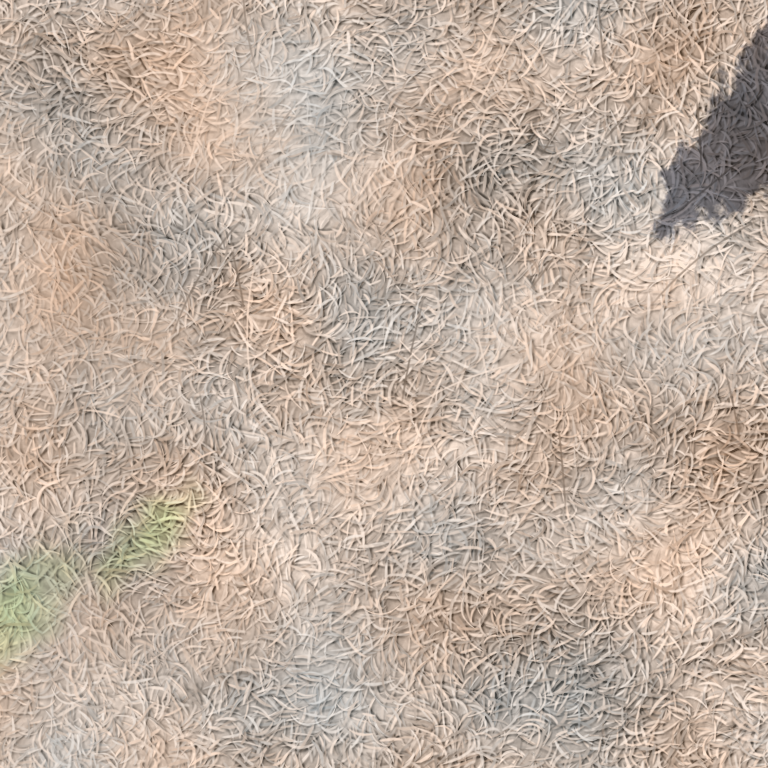
Give the GLSL for this texture, as a three.js fragment shader.

```glsl
varying vec2 vUv;

#define STRAW vec3(0.945, 0.865, 0.802)
#define SHADE vec3(0.40, 0.355, 0.315)
#define WARMTH vec3(0.045, -0.008, -0.045)
#define MOSS vec3(0.90, 1.0, 0.84)
#define SHADOW_TINT vec3(0.53, 0.55, 0.60)
#define BLADE_LAYERS 12.0
#define BLADE_WIDTH 0.0019
#define EDGE 0.0013
#define SPREAD 2.6
#define STEMS 30.0

vec4 hash4(vec2 p) {
  vec4 k = vec4(dot(p, vec2(127.1, 311.7)), dot(p, vec2(269.5, 183.3)),
                dot(p, vec2(419.2, 371.9)), dot(p, vec2(97.3, 241.1)));
  return fract(sin(k) * 43758.55);
}

float corner(vec2 cell, vec2 offset) {
  float a = 6.2832 * hash4(cell).x;
  return dot(vec2(cos(a), sin(a)), offset);
}

float gradNoise(vec2 p) {
  vec2 i = floor(p), f = fract(p);
  vec2 u = f * f * f * (f * (f * 6.0 - 15.0) + 10.0);
  vec2 e = vec2(1.0, 0.0);
  return mix(mix(corner(i, f), corner(i + e, f - e), u.x),
             mix(corner(i + e.yx, f - e.yx), corner(i + 1.0, f - 1.0), u.x), u.y);
}

float fbm(vec2 p) {
  float sum = 0.0, amp = 1.0;
  for (int i = 0; i < 4; i++) {
    sum += amp * gradNoise(p);
    p = p * 2.03 + 7.1;
    amp *= 0.55;
  }
  return sum;
}

vec2 turn(vec2 p, float a) {
  float c = cos(a), s = sin(a);
  return vec2(c * p.x + s * p.y, c * p.y - s * p.x);
}

float stroke(float d, float halfWidth, float soft) {
  return 1.0 - smoothstep(-soft, soft, abs(d) - halfWidth);
}

// One layer of curved blades; look holds tone (x) and warmth (y)
void layBlades(vec2 uv, float layer, float flow, inout vec2 look) {
  float scale = 23.0 + 20.0 * fract(layer * 0.618);
  vec2 q = uv * scale + layer * 17.3;
  vec2 cell = floor(q);
  for (float j = -1.0; j <= 1.0; j++) {
    for (float i = -1.0; i <= 1.0; i++) {
      vec2 id = cell + vec2(i, j);
      vec4 r = hash4(id + layer * 3.7);
      vec4 s = hash4(id + layer * 5.3 + 61.0);
      vec2 p = turn(q - id - r.xy, flow + (r.z - 0.5) * SPREAD);
      p.y += (r.w - 0.5) * 1.2 * (p.x * p.x - 0.1);
      float along = abs(p.x) / mix(0.35, 0.85, s.x);
      float width = BLADE_WIDTH * scale * mix(0.5, 1.1, s.y) * (1.0 - 0.6 * along * along);
      float body = 1.0 - smoothstep(0.65, 1.0, along);
      float soft = EDGE * scale;
      look.x -= 0.24 * body * stroke(p.y + 2.2 * width, width, soft * 1.5);
      float tone = mix(0.52, 1.14, pow(s.z, 0.75));
      look = mix(look, vec2(tone, (s.w - 0.5) * 2.0), 0.82 * body * stroke(p.y, width, soft));
    }
  }
}

// Long thin stalks, dark and pale by turns, in the upper middle
void layStems(vec2 uv, inout vec2 look) {
  for (float i = 0.0; i < STEMS; i++) {
    vec4 r = hash4(vec2(i, 8.0));
    vec2 root = vec2(mix(0.26, 0.98, r.x), mix(0.38, 1.0, r.y));
    vec2 p = turn(uv - root, 1.15 + (r.z - 0.5) * 1.5);
    p.y += (r.w - 0.5) * 2.5 * p.x * p.x;
    float reach = mix(0.03, 0.11, r.w);
    float body = 1.0 - smoothstep(0.6, 1.0, abs(p.x) / reach);
    float pale = mod(i, 2.0);
    float mask = body * stroke(p.y, 0.0012, EDGE);
    look = mix(look, vec2(mix(0.25, 1.05, pale), 0.3), mask * 0.75);
  }
}

float twig(vec2 uv, vec2 a, vec2 b, float width) {
  vec2 p = uv - a, d = b - a;
  float h = clamp(dot(p, d) / dot(d, d), 0.0, 1.0);
  return stroke(length(p - d * h), width * (1.0 - 0.5 * h), 0.003);
}

// Cast shadow at the upper right, bounded by three ragged edges
float castShadow(vec2 uv) {
  float slope = dot(uv - vec2(0.905, 0.83), vec2(0.84, -0.54));
  float base = dot(uv - vec2(0.87, 0.69), vec2(-0.42, 0.90));
  float d = min(min(slope, base), uv.x - 0.857);
  return smoothstep(-0.008, 0.012, d + 0.025 * fbm(uv * 38.0));
}

float patchAt(vec2 uv, vec2 centre, float radius) {
  vec2 p = turn(uv - centre, 0.75) * vec2(0.7, 1.5);
  return 1.0 - smoothstep(0.0, radius, length(p) + 0.03 * gradNoise(uv * 25.0));
}

void main() {
  vec2 uv = vUv;
  float broad = fbm(uv * 4.0 + 3.0);
  float flow = 0.9 + 2.6 * gradNoise(uv * 5.0 + 11.0);

  // Matted ground, then grass from the bottom up
  vec2 look = vec2(0.68 + 0.25 * broad + 0.3 * fbm(uv * 45.0), 0.0);
  for (float n = 0.0; n < BLADE_LAYERS; n++) layBlades(uv, n, flow, look);
  layStems(uv, look);

  // Soft worn areas towards the left, crisp ones towards the right
  float crisp = clamp(0.75 + 0.35 * uv.x + 0.6 * gradNoise(uv * 4.5 + 29.0), 0.45, 1.1);
  look.x = mix(0.79, look.x, crisp) + 0.16 * broad + 0.12 * gradNoise(uv * 150.0);

  // Fallen branch and upright twig
  vec2 wavy = uv + 0.012 * gradNoise(uv * 18.0);
  float wood = max(twig(wavy, vec2(0.84, 0.84), vec2(0.55, 0.60), 0.003),
                   twig(wavy, vec2(0.70, 0.98), vec2(0.69, 0.73), 0.005));
  look.x -= 0.38 * wood * smoothstep(-0.3, 0.2, gradNoise(uv * 28.0));

  vec3 color = mix(SHADE, STRAW, clamp(look.x, -0.15, 1.12));
  color += WARMTH * (0.55 * look.y + 1.6 * gradNoise(uv * 6.0 + 41.0));
  float moss = max(patchAt(uv, vec2(0.19, 0.30), 0.08), patchAt(uv, vec2(0.01, 0.20), 0.12));
  color *= mix(vec3(1.0), MOSS, moss);
  color *= mix(vec3(1.0), SHADOW_TINT, castShadow(uv));
  gl_FragColor = vec4(clamp(color, 0.0, 1.0), 1.0);
}
```
